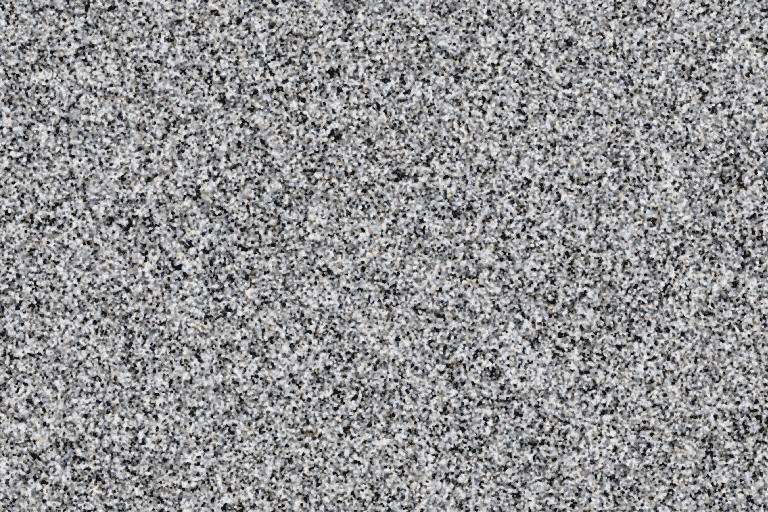
Reproduce this texture procedurally as a WebGL 2 fragment shader.

```glsl
#version 300 es
precision highp float;
// Fine-grained grey granite: tightly packed pale, grey and black mineral grains.

uniform vec2 u_resolution;
out vec4 outColor;

// Grains per canvas height, for each layer
const float FINE_SCALE   = 245.0;
const float PATCH_SCALE  = 150.0;
const float CLOUD_SCALE  = 15.0;
const float TINT_SCALE   = 125.0;

// Layer strengths; their squares add up to about one
const float FINE_AMOUNT  = 0.80;
const float PATCH_AMOUNT = 0.59;
const float CLOUD_AMOUNT = 0.03;

const float EDGE_SHARPNESS = 4.5;

// Tone curve: middle grey, contrast and compression of the pale grains
const float MID_TONE    = 0.608;
const float CONTRAST    = 0.210;
const float COMPRESSION = 0.036;
const float DARKEST     = 0.08;
const float LIGHTEST    = 0.95;

const vec3 COOL_CAST  = vec3(-0.002, -0.002, 0.005);
const vec3 WARM_SHIFT = vec3(0.009, 0.001, -0.010);
const vec3 RUST_SHIFT = vec3(0.020, 0.002, -0.018);

// Integer hash giving four random values in 0..1
vec4 hash4(ivec2 cell, int seed) {
    uvec4 v = uvec4(ivec4(cell, seed, 7)) * 1664525u + 1013904223u;
    v += v.yzxy * v.wxyz;
    v ^= v >> 16u;
    v += v.yzxy * v.wxyz;
    return vec4(v >> 8u) / 16777216.0;
}

// Soft cellular noise with zero mean and unit variance at every point
float grains(vec2 p, int seed) {
    ivec2 home = ivec2(floor(p));
    vec2 local = fract(p);
    float total = 0.0;
    float power = 0.0;
    for (int y = -1; y <= 1; y++) {
        for (int x = -1; x <= 1; x++) {
            ivec2 offset = ivec2(x, y);
            vec4 rnd = hash4(home + offset, seed);
            vec2 toGrain = vec2(offset) + rnd.xy - local;
            float weight = exp(-EDGE_SHARPNESS * dot(toGrain, toGrain));
            float shade = (rnd.z + rnd.w - 1.0) * sqrt(6.0);
            total += weight * shade;
            power += weight * weight;
        }
    }
    return total * inversesqrt(max(power, 1e-12));
}

void main() {
    vec2 p = gl_FragCoord.xy / u_resolution.y;

    // Mineral brightness from single grains, crystal patches and faint clouds
    float mineral = FINE_AMOUNT  * grains(p * FINE_SCALE, 1)
                  + PATCH_AMOUNT * grains(p * PATCH_SCALE + 0.37, 2)
                  + CLOUD_AMOUNT * grains(p * CLOUD_SCALE + 0.71, 3);
    float tone = MID_TONE + CONTRAST * mineral - COMPRESSION * mineral * mineral;
    tone = clamp(tone, DARKEST, LIGHTEST);

    // Slight warm and cool tints, with rare rusty specks in the mid tones
    float tint = grains(p * TINT_SCALE + 0.19, 4);
    float rust = smoothstep(1.6, 2.3, tint) * smoothstep(0.15, 0.4, tone);
    vec3 color = vec3(tone) + COOL_CAST + WARM_SHIFT * tint + RUST_SHIFT * rust;

    outColor = vec4(clamp(color, 0.0, 1.0), 1.0);
}
```
